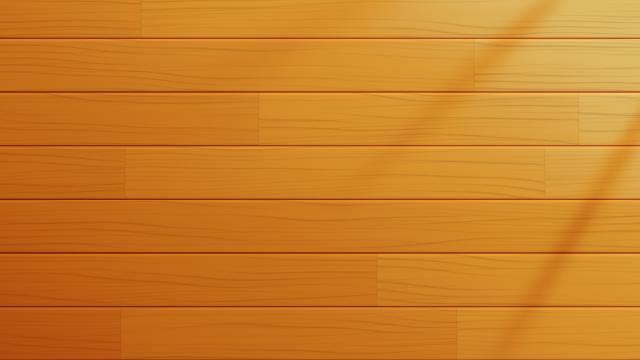
Give the GLSL for this texture, as a Shadertoy shader.

```glsl
// Varnished wooden planks: seven rows parted by dark bevelled seams, with grain
// drawn as contour lines of layered sines, a few butt joints per row, and
// warm light from the upper right crossed by three soft diagonal shadows.

float hash(float n) {
    return fract(sin(n * 127.1 + 3.7) * 4375.85);
}

// Soft shadow along a ray, fading out from start to end.
float shadowBand(vec2 p, vec2 start, vec2 end, float width) {
    vec2 ray = end - start, d = p - start;
    float along = dot(d, ray) / dot(ray, ray);
    float across = (d.x * ray.y - d.y * ray.x) / length(ray);
    float w = width * (1.0 + 0.3 * along);
    return exp(-across * across / (w * w)) * (1.0 - smoothstep(0.25, 1.1, along));
}

// Tapering grain lines; q.x runs along the board, q.y spans it from 0 to 1.
float grain(vec2 q, float seed, float count, float pixel) {
    float knot = (q.x - 1.8 * hash(seed + 5.0)) * 4.5;
    float v = q.y * count
        + 0.85 * sin(q.x * 2.7 + seed * 2.1)
        + 0.32 * sin(q.x * 6.3 + q.y * 2.0 + seed * 4.7)
        + 0.10 * sin(q.x * 17.0 + q.y * 5.0 + seed)
        + (q.y - 0.5) * 2.2 * exp(-knot * knot);
    float id = floor(v), d = fract(v) - 0.5;
    float phase = 40.0 * hash(id + seed * 7.3);
    float taper = smoothstep(-0.5, 0.9, sin(q.x * (2.5 + 2.5 * hash(id + seed)) + phase));
    float aa = pixel * count;
    float line = 1.0 - smoothstep(0.0, aa + 0.03, abs(d) - 0.03 * taper);
    float tail = step(0.0, d) * max(0.0, 1.0 - d * 2.5);
    return taper * (0.75 * line + 0.25 * tail);
}

// Amber ramp from shaded wood to sunlit wood.
vec3 woodColor(float light) {
    vec3 c = mix(vec3(0.69, 0.30, 0.06), vec3(0.77, 0.42, 0.09), smoothstep(0.0, 0.34, light));
    c = mix(c, vec3(0.85, 0.58, 0.18), smoothstep(0.26, 0.74, light));
    return mix(c, vec3(0.87, 0.73, 0.40), smoothstep(0.66, 1.06, light));
}

void mainImage(out vec4 fragColor, in vec2 fragCoord) {
    vec2 uv = fragCoord / iResolution.xy;
    vec2 p = fragCoord / iResolution.y;

    // Rows counted from the top, the first one cut by the edge.
    float rowPos = (1.0 - uv.y) * 6.708 + 0.286;
    float row = floor(rowPos), y = fract(rowPos);
    float pixel = 6.708 / iResolution.y;

    // Up to two joints per row, as fractions of the width.
    vec2 joints[7] = vec2[7](
        vec2(0.221, 2.0), vec2(0.741, 2.0), vec2(0.404, 0.904), vec2(0.195, 0.851),
        vec2(2.0), vec2(0.589, 2.0), vec2(0.189, 0.714));
    vec2 joint = joints[clamp(int(row), 0, 6)];
    float board = dot(step(joint, vec2(uv.x)), vec2(1.0));
    float seed = 1.0 + row * 3.0 + board * 1.7;

    // Light across the floor, shadows and the tone of each board.
    float light = 0.08 + 0.48 * uv.x + 0.33 * uv.y + 0.18 * uv.x * uv.y;
    light -= 0.12 * shadowBand(p, vec2(1.04, 1.02), vec2(0.45, 0.71), 0.06);
    light -= 0.19 * shadowBand(p, vec2(1.54, 1.01), vec2(0.88, 0.38), 0.034);
    light -= 0.25 * shadowBand(p, vec2(1.80, 0.69), vec2(1.27, -0.18), 0.030);
    light += 0.05 * (board - 0.4) + 0.04 * (hash(seed) - 0.5) + 0.02 * (0.5 - y);
    light += 0.008 * sin(y * 19.0 + 2.0 * sin(p.x * 2.0 + seed) + seed);
    vec3 color = woodColor(light);

    // Broad grain, then a finer and fainter layer.
    for (int i = 0; i < 2; i++) {
        float fine = float(i);
        float lines = grain(vec2(p.x, y), seed + fine * 11.0, 7.0 + 6.0 * fine, pixel);
        color *= 1.0 - lines * (0.105 - 0.055 * fine) * vec3(0.65, 1.0, 1.1);
    }

    // Butt joints: a faint hairline.
    vec2 gap = abs(uv.x - joint) * iResolution.x / iResolution.y;
    float hairline = 1.0 - smoothstep(0.0005, 0.001 + 1.0 / iResolution.y, min(gap.x, gap.y));
    color *= 1.0 - 0.035 * hairline;

    // Seams: lit bevel below, slight darkening above, dark groove between.
    float fromSeam = min(y, 1.0 - y);
    float bevel = step(y, 0.5) * (1.0 - smoothstep(0.035, 0.08, y));
    color = mix(color, color * vec3(1.08, 1.06, 1.0) + vec3(0.03, 0.03, 0.03), bevel * 0.8);
    color *= 1.0 - 0.06 * smoothstep(0.93, 1.0, y);
    float groove = 1.0 - smoothstep(0.014 - 0.5 * pixel, 0.014 + 0.5 * pixel, fromSeam);
    vec3 grooveColor = mix(vec3(0.46, 0.13, 0.03), vec3(0.72, 0.32, 0.13), smoothstep(0.1, 1.0, light));
    color = mix(color, grooveColor, groove);

    fragColor = vec4(color, 1.0);
}
```
